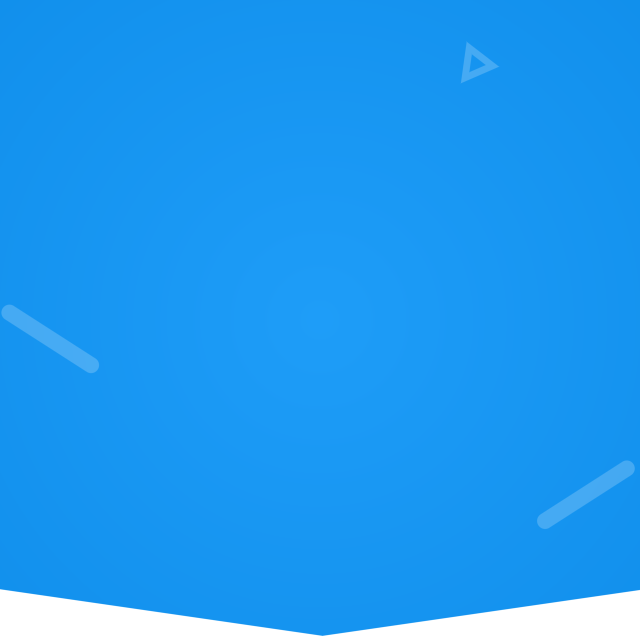
Reproduce this background procedurally as a three.js fragment shader.

```glsl
// Blue panel with a soft radial glow, ending below in a shallow white chevron.
// Two translucent rounded bars and a hollow triangle lie on top, each drawn
// from a signed distance function.

varying vec2 vUv;

// Colours
const vec3 GLOW_COLOR = vec3(0.118, 0.616, 0.972);
const vec3 RIM_COLOR = vec3(0.067, 0.563, 0.925);
const vec3 WHITE = vec3(1.0);
const float ACCENT_ALPHA = 0.205;

// Layout, in units of the canvas
const float EDGE_SOFTNESS = 0.0011;
const vec2 GLOW_CENTER = vec2(0.5);
const float GLOW_RADIUS = 0.7071;
const vec2 CHEVRON_TIP = vec2(0.504, 0.0065);
const float CHEVRON_SLOPE = 0.1445;

const float BAR_RADIUS = 0.0125;
const vec2 BAR_HALF_SPAN = vec2(0.0638, 0.041);
const vec2 LEFT_BAR_CENTER = vec2(0.0785, 0.4705);
const vec2 RIGHT_BAR_CENTER = vec2(0.9155, 0.227);

const vec2 TRIANGLE_TOP = vec2(0.7292, 0.9349);
const vec2 TRIANGLE_RIGHT = vec2(0.7799, 0.8958);
const vec2 TRIANGLE_LEFT = vec2(0.7201, 0.8698);
const float TRIANGLE_STROKE = 0.0107;

// Coverage of a shape whose distance is negative inside
float coverage(float distanceToEdge) {
  return 1.0 - smoothstep(-EDGE_SOFTNESS, EDGE_SOFTNESS, distanceToEdge);
}

float capsuleDistance(vec2 p, vec2 halfSpan, float radius) {
  float along = clamp(dot(p, halfSpan) / dot(halfSpan, halfSpan), -1.0, 1.0);
  return length(p - halfSpan * along) - radius;
}

// Signed distance to the line a-b, positive on its left side
float lineDistance(vec2 p, vec2 a, vec2 b) {
  vec2 direction = normalize(b - a);
  return dot(p - a, vec2(-direction.y, direction.x));
}

// Triangle with sharp corners; vertices run clockwise
float triangleDistance(vec2 p, vec2 a, vec2 b, vec2 c) {
  return max(lineDistance(p, a, b),
             max(lineDistance(p, b, c), lineDistance(p, c, a)));
}

void main() {
  // Radial glow
  float glowFade = clamp(distance(vUv, GLOW_CENTER) / GLOW_RADIUS, 0.0, 1.0);
  vec3 color = mix(GLOW_COLOR, RIM_COLOR, glowFade);

  // Mirrored rounded bars
  vec2 fallingSpan = BAR_HALF_SPAN * vec2(1.0, -1.0);
  float leftBar = capsuleDistance(vUv - LEFT_BAR_CENTER, fallingSpan, BAR_RADIUS);
  float rightBar = capsuleDistance(vUv - RIGHT_BAR_CENTER, BAR_HALF_SPAN, BAR_RADIUS);

  // Hollow triangle: the outer shape minus its inset
  float solid = triangleDistance(vUv, TRIANGLE_TOP, TRIANGLE_RIGHT, TRIANGLE_LEFT);
  float outline = max(solid, -solid - TRIANGLE_STROKE);

  float accent = coverage(min(outline, min(leftBar, rightBar)));
  color = mix(color, WHITE, accent * ACCENT_ALPHA);

  // White area below the chevron
  float chevronHeight = CHEVRON_TIP.y + CHEVRON_SLOPE * abs(vUv.x - CHEVRON_TIP.x);
  float chevron = (vUv.y - chevronHeight) / length(vec2(1.0, CHEVRON_SLOPE));
  color = mix(color, WHITE, coverage(chevron));

  gl_FragColor = vec4(color, 1.0);
}
```
